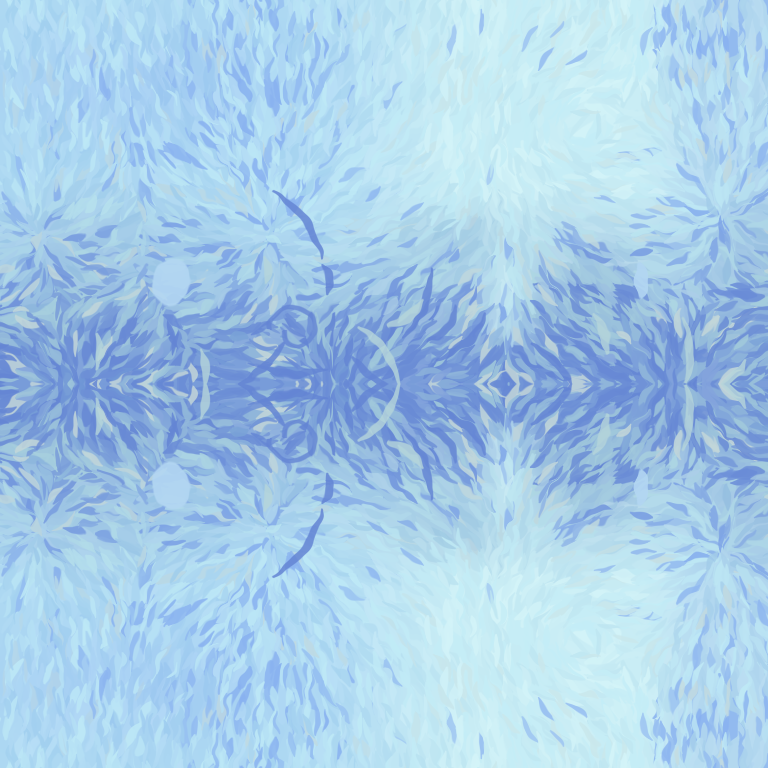
This pattern is drawn by a WebGL 2 fragment shader. Its source:

```glsl
#version 300 es
precision highp float;

#define LAYERS 6
#define COARSE_CELL 0.052
#define CELL_SHRINK 0.84
#define OPACITY 0.86
#define RAGGED 0.006
#define DEEP vec3(0.39, 0.52, 0.83)
#define SKY vec3(0.53, 0.69, 0.94)
#define TEAL vec3(0.66, 0.82, 0.86)
#define ICE vec3(0.76, 0.93, 0.97)
#define CREAM vec3(0.79, 0.86, 0.85)

uniform vec2 u_resolution;
out vec4 fragColor;

// Fan origins: x, height above the mirror axis, reach
const vec3 FANS[6] = vec3[6](
  vec3(0.10, -0.02, 0.14), vec3(0.44, -0.03, 0.16), vec3(0.88, -0.03, 0.16),
  vec3(0.35, 0.20, 0.15), vec3(0.05, 0.20, 0.12), vec3(0.94, 0.22, 0.12));

// Long accents, each from xy to zw
const vec4 DARK[9] = vec4[9](
  vec4(0.568, 0.032, 0.633, 0.089), vec4(0.559, 0.054, 0.594, 0.10),
  vec4(0.338, 0.022, 0.425, 0.020), vec4(0.420, 0.165, 0.355, 0.25),
  vec4(0.428, 0.115, 0.421, 0.155), vec4(0.745, 0.0, 0.69, 0.05),
  vec4(0.46, 0.035, 0.505, 0.0), vec4(0.31, 0.0, 0.37, 0.055),
  vec4(0.525, 0.06, 0.56, 0.15));
const vec4 PALE[8] = vec4[8](
  vec4(0.52, 0.002, 0.468, 0.075), vec4(0.507, 0.076, 0.55, 0.11),
  vec4(0.125, 0.02, 0.125, 0.065), vec4(0.345, 0.13, 0.345, 0.165),
  vec4(0.89, 0.0, 0.89, 0.085), vec4(0.94, 0.0, 0.97, 0.03),
  vec4(0.265, 0.0, 0.262, 0.045), vec4(0.79, 0.04, 0.775, 0.09));

vec4 hash(vec2 p) {
  vec4 q = fract(p.xyxy * vec4(0.1031, 0.1030, 0.0973, 0.1099));
  q += dot(q, q.wzxy + 33.33);
  return fract((q.xxyz + q.yzzw) * q.zywx);
}

float noise(vec2 p) {
  vec2 i = floor(p), f = fract(p);
  f = f * f * (3.0 - 2.0 * f);
  return mix(mix(hash(i).x, hash(i + vec2(1, 0)).x, f.x),
             mix(hash(i + vec2(0, 1)).x, hash(i + vec2(1, 1)).x, f.x), f.y);
}

float bump(vec2 p, vec2 center, vec2 size) {
  vec2 d = (p - center) / size;
  return exp(-dot(d, d));
}

// Deep band around the axis, broken by a pale column
float bandAt(vec2 p) {
  float band = 1.0 - smoothstep(0.07, 0.27, p.y + 0.09 * (noise(p * 9.0) - 0.5));
  float gap = bump(vec2(p.x, 0), vec2(0.66, 0), vec2(0.028, 1)) * smoothstep(0.02, 0.10, p.y);
  return band * (1.0 - 0.75 * gap);
}

// Amount of dark brushwork
float densityAt(vec2 p, float band) {
  float edge = 0.86 + 0.025 * sin(p.y * 24.0);
  float column = 0.75 * bump(p, vec2(0.35, 0.40), vec2(0.10, 0.20));
  float side = 0.6 * smoothstep(edge - 0.015, edge + 0.03, p.x);
  float tuft = 0.6 * bump(p, vec2(0.19, 0.28), vec2(0.06, 0.05));
  return clamp(max(max(band, column), max(side, tuft)), 0.04, 1.0);
}

// Underpainting
vec3 baseAt(vec2 p, float band) {
  vec3 c = mix(vec3(0.68, 0.85, 0.95), vec3(0.79, 0.93, 0.96), smoothstep(0.38, 0.62, p.x));
  c = mix(c, vec3(0.63, 0.79, 0.95), 0.8 * bump(p, vec2(0.18, 0.39), vec2(0.20, 0.07)));
  c = mix(c, vec3(0.67, 0.82, 0.93), 0.8 * smoothstep(0.83, 0.92, p.x));
  c = mix(c, vec3(0.64, 0.80, 0.89), 0.7 * bump(p, vec2(0.58, 0.19), vec2(0.12, 0.04)));
  vec3 core = mix(vec3(0.47, 0.61, 0.85), vec3(0.59, 0.74, 0.87), smoothstep(0.0, 0.13, p.y));
  return mix(c, core, band);
}

// Brush direction: upward fans, with rings on the pale right side
vec2 flowAt(vec2 p) {
  vec2 dir = vec2(0, 0.04);
  for (int i = 0; i < 6; i++) {
    vec2 d = p - FANS[i].xy;
    dir += bump(p, FANS[i].xy, FANS[i].zz) * d / (length(d) + 0.02);
  }
  vec2 r = p - vec2(0.76, 0.33);
  dir = mix(normalize(dir), vec2(r.y, -r.x) / (length(r) + 0.01),
            0.95 * bump(p, vec2(0.72, 0.34), vec2(0.13, 0.14)));
  return normalize(dir + 0.001);
}

// Coverage of a tapered, bent brush mark
float mark(vec2 p, vec2 dir, float halfLen, float width, float bend) {
  vec2 l = vec2(dot(p, dir), dot(p, vec2(-dir.y, dir.x)));
  float t = min(l.x * l.x / (halfLen * halfLen), 1.0);
  l.y -= bend * halfLen * (1.0 - t);
  float d = length(vec2(max(abs(l.x) - halfLen, 0.0), l.y)) - width * (1.0 - 0.7 * t);
  float soft = max(0.0011, 0.8 / u_resolution.y);
  return 1.0 - smoothstep(-soft, soft, d);
}

float accent(vec2 p, vec4 s, float width) {
  vec2 d = s.zw - s.xy;
  return mark(p - 0.5 * (s.xy + s.zw), normalize(d), 0.5 * length(d), width, -0.2);
}

vec3 pigment(vec2 c, vec4 h) {
  float band = bandAt(c), density = densityAt(c, band);
  vec3 base = baseAt(c, band);
  if (h.z < 0.46 * density) return mix(base, mix(SKY, DEEP, band), 0.5 + 0.5 * h.w);
  if (h.z > 0.94) return mix(base, CREAM, 0.3 + 0.6 * density);
  if (h.z > 0.66) return mix(base, mix(ICE, TEAL, band), 0.35 + 0.5 * h.w);
  return base + (h.w - 0.5) * vec3(0.09, 0.06, 0.03);
}

void main() {
  vec2 uv = gl_FragCoord.xy / u_resolution;
  vec2 p = vec2(uv.x, abs(uv.y - 0.5));
  vec2 q = p + RAGGED * (vec2(noise(p * 75.0), noise(p * 75.0 + 41.0)) - 0.5);
  vec3 col = baseAt(p, bandAt(p));

  // Brush layers, coarse to fine
  float cell = COARSE_CELL;
  for (int k = 0; k < LAYERS; k++) {
    vec2 id = floor(q / cell);
    for (int n = 0; n < 9; n++) {
      vec2 g = id + vec2(n % 3 - 1, n / 3 - 1);
      vec4 h = hash(g + 57.0 + 31.0 * float(k));
      vec2 c = (g + 0.2 + 0.6 * h.xy) * cell;
      if (length(q - c) > cell * 1.05) continue;
      vec2 dir = flowAt(c);
      dir = normalize(dir + 0.7 * (h.w - 0.5) * vec2(-dir.y, dir.x));
      float m = mark(q - c, dir, cell * (0.5 + 0.35 * h.x), cell * (0.11 + 0.13 * h.y), 0.5 * (h.x - 0.5));
      if (m > 0.0) col = mix(col, pigment(vec2(c.x, abs(c.y)), h), m * OPACITY);
    }
    cell *= CELL_SHRINK;
  }

  // Long accents and curl
  for (int i = 0; i < 9; i++) col = mix(col, DEEP, 0.85 * accent(q, DARK[i], 0.0055));
  for (int i = 0; i < 8; i++) col = mix(col, mix(TEAL, CREAM, 0.4), 0.8 * accent(q, PALE[i], 0.006));
  vec2 curl = q - vec2(0.385, 0.071);
  float ring = abs(length(curl) - 0.025 - 0.003 * atan(curl.y, curl.x)) - 0.003;
  col = mix(col, DEEP, 0.8 * (1.0 - smoothstep(-0.001, 0.0015, ring)));

  // Open pale patches
  float patchA = length((q - vec2(0.222 + 0.1 * (q.y - 0.13), 0.132)) / vec2(0.024, 0.031));
  float patchB = length((q - vec2(0.835, 0.135)) / vec2(0.010, 0.022));
  col = mix(col, vec3(0.70, 0.84, 0.95), 0.9 * (1.0 - smoothstep(0.93, 1.07, min(patchA, patchB))));

  fragColor = vec4(clamp(col, 0.0, 1.0), 1.0);
}
```
